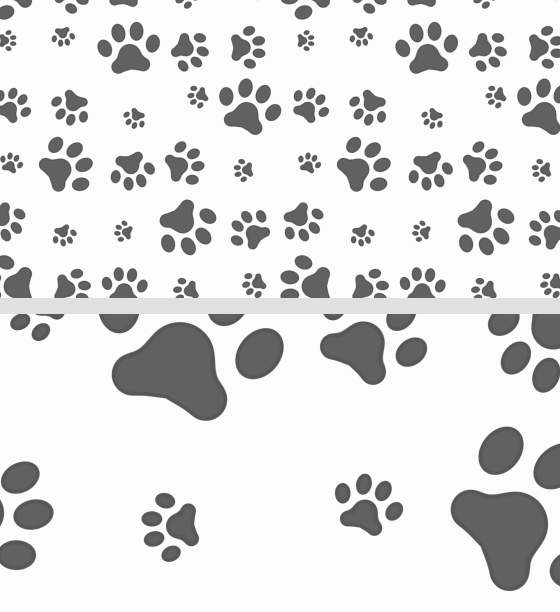
Top: the whole. Bottom: its middle third, enlarged.
This pattern is drawn by a Shadertoy shader. Its source:

```glsl
// Grey paw prints of three sizes, turned at random and scattered on near-white.

float hash(vec2 p) {
    return fract(sin(dot(p, vec2(127.1, 311.7))) * 43758.55);
}

mat2 rotation(float angle) {
    float c = cos(angle), s = sin(angle);
    return mat2(c, s, -s, c);
}

float ellipse(vec2 p, vec2 radii) {
    float k = length(p / radii);
    return k * (k - 1.0) / max(length(p / (radii * radii)), 0.001);
}

float capsule(vec2 p, vec2 a, vec2 b, float radius) {
    vec2 pa = p - a, ba = b - a;
    float h = clamp(dot(pa, ba) / dot(ba, ba), 0.0, 1.0);
    return length(pa - ba * h) - radius;
}

float smoothMin(float a, float b, float k) {
    float h = max(k - abs(a - b), 0.0) / k;
    return min(a, b) - h * h * k * 0.25;
}

// Distance to a paw of half-width 1 with its toes pointing up
float paw(vec2 p) {
    p.x = abs(p.x);
    float crown = length(p - vec2(0.0, -0.23)) - 0.36;
    float lobe = capsule(p, vec2(0.0, -0.42), vec2(0.4, -0.56), 0.22);
    float pad = smoothMin(crown, lobe, 0.23);
    float innerToe = ellipse(rotation(0.12) * (p - vec2(0.29, 0.51)), vec2(0.22, 0.3));
    float outerToe = ellipse(rotation(0.35) * (p - vec2(0.77, 0.07)), vec2(0.22, 0.29));
    return min(pad, min(innerToe, outerToe));
}

// Nearest paw on a jittered grid that repeats every five cells
float scatteredPaws(vec2 p) {
    vec2 home = floor(p);
    float d = 10.0;
    for (int y = -1; y <= 1; y++) {
        for (int x = -1; x <= 1; x++) {
            vec2 cell = home + vec2(x, y);
            vec2 id = mod(cell, 5.0);

            // Knight-move classes keep the large paws apart
            float kind = mod(id.x + 2.0 * id.y, 5.0);
            float vary = hash(id + 3.7);
            float size = mix(0.16, 0.25, vary);
            float jitter = 0.2;
            if (kind < 0.5) {
                size = mix(0.5, 0.54, vary);
                jitter = 0.04;
            } else if (kind < 2.5) {
                size = mix(0.33, 0.39, vary);
                jitter = 0.08;
            }

            vec2 offset = vec2(hash(id + 11.3), hash(id + 27.9)) * 2.0 - 1.0;
            vec2 local = p - cell - 0.5 - offset * jitter;
            float angle = 6.2832 * hash(id + 41.2);
            d = min(d, size * paw(rotation(angle) * local / size));
        }
    }
    return d;
}

void mainImage(out vec4 fragColor, in vec2 fragCoord) {
    float scale = 5.0 / iResolution.y;
    float d = scatteredPaws(fragCoord * scale + vec2(0.35, 0.3));

    // Slightly darker rim just inside each edge
    vec3 ink = vec3(mix(0.34, 0.38, smoothstep(0.012, 0.03, -d)));
    vec3 paper = vec3(0.99);
    float edge = 0.75 * scale;
    fragColor = vec4(mix(ink, paper, smoothstep(-edge, edge, d)), 1.0);
}
```
